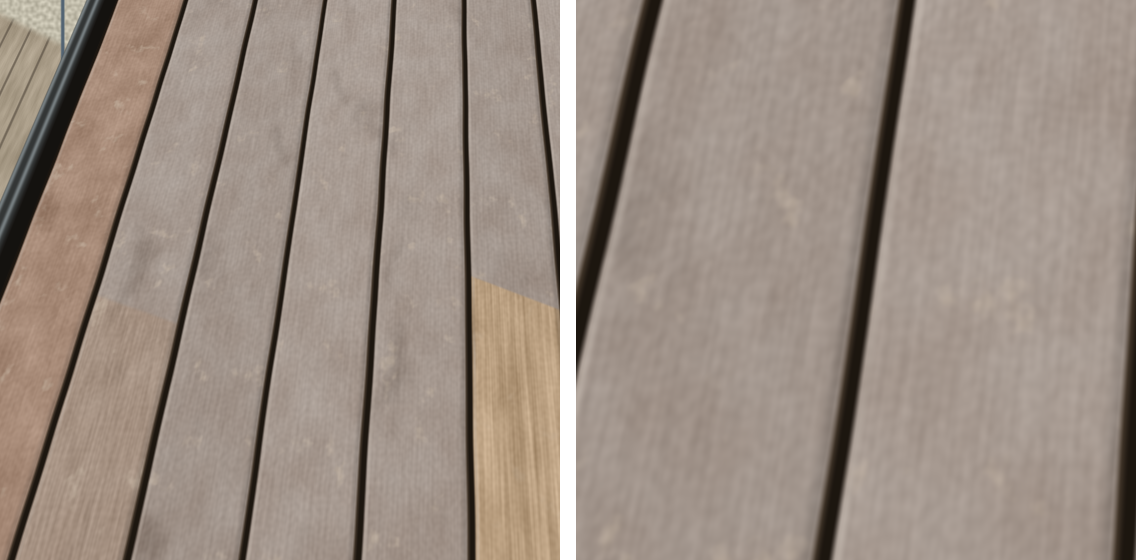
Left: the whole. Right: its middle third, enlarged.
A Shadertoy shader for this texture:

```glsl
// Weathered timber decking seen in perspective: straight boards fan out toward
// the viewer, split by dark gaps, with a metal rail and glass at the upper left.
// Board space is (u, v): u counts boards across, v runs along their length.

float hash(float n) { return fract(sin(n * 91.345 + 4.7) * 4375.85); }

vec2 gradient(vec2 cell) {
    float a = 6.2832 * fract(sin(dot(cell, vec2(127.1, 311.7))) * 4375.85);
    return vec2(cos(a), sin(a));
}

// Gradient noise, roughly -0.7 to 0.7
float noise(vec2 p) {
    vec2 i = floor(p), f = p - i;
    vec2 s = f * f * f * (f * (f * 6.0 - 15.0) + 10.0);
    vec2 e = vec2(0.0, 1.0);
    float low = mix(dot(gradient(i), f), dot(gradient(i + e.yx), f - e.yx), s.x);
    float high = mix(dot(gradient(i + e.xy), f - e.xy), dot(gradient(i + e.yy), f - e.yy), s.x);
    return mix(low, high, s.y);
}

float fbm(vec2 p) {
    float sum = 0.0, amp = 0.6;
    for (int i = 0; i < 4; i++) {
        sum += amp * noise(p);
        p = mat2(1.6, 1.2, -1.2, 1.6) * p + 5.3;
        amp *= 0.55;
    }
    return sum;
}

// Coverage of a soft line of given half width
float line(float d, float halfWidth, float blur) {
    return 1.0 - smoothstep(halfWidth - blur, halfWidth + blur, abs(d));
}

vec3 wood(vec2 uv, float u, float v, float id, float blur) {
    vec2 q = vec2(u, v) + 17.0 * hash(id);
    float mottle = fbm(q * vec2(2.2, 2.6));
    float fibre = noise(q * vec2(34.0, 3.5));
    float speck = noise(q * vec2(24.0, 30.0));

    // Grey weathered surface, slightly browner toward the viewer
    vec3 col = mix(vec3(0.60, 0.54, 0.50), vec3(0.68, 0.64, 0.61), 0.35 + 0.3 * uv.y + 0.7 * mottle);
    col += 0.03 * (hash(id + 3.0) - 0.5);

    // Reddish board beside the rail
    float ruddy = line(id + 1.0, 0.5, 0.1);
    col = mix(col, vec3(0.66, 0.52, 0.43) + 0.14 * mottle, 0.7 * ruddy);

    // Slanted butt joints: a fresh tan length on board 4, a faint warm one on board 0
    float tanJoint = 0.505 - 0.38 * (uv.x - 0.846) - uv.y;
    float warmJoint = 0.47 - 0.35 * (uv.x - 0.18) - uv.y;
    float fresh = step(3.5, id) * step(id, 4.5) * smoothstep(-0.003, 0.003, tanJoint);
    float warm = line(id, 0.5, 0.1) * smoothstep(-0.005, 0.005, warmJoint);
    float streak = noise(q * vec2(15.0, 0.7)) + 0.6 * noise(q * vec2(38.0, 1.6));
    col = mix(col, vec3(0.73, 0.62, 0.49) + 0.13 * streak + 0.06 * mottle, 0.9 * fresh);
    col = mix(col, vec3(0.66, 0.56, 0.48) + 0.06 * fibre, 0.55 * warm);

    // Pale scuffs and dark stains
    float scuff = smoothstep(0.2, 0.48, fbm(q * vec2(3.5, 4.5) + 31.0));
    float stain = smoothstep(0.15, 0.5, fbm(q * vec2(1.4, 1.1) + 57.0));
    col = mix(col, vec3(0.78, 0.72, 0.65), 0.5 * scuff * (1.0 - 0.6 * fresh));
    col -= 0.07 * stain;
    return col + 0.035 * fibre + 0.035 * speck;
}

// Metal rail and the pale terrace seen through the glass, for u below -1
vec3 railAndGlass(vec2 uv, float u, float v, float blur) {
    float plank = u * 3.2;
    vec3 col = vec3(0.66, 0.61, 0.53) + 0.14 * fbm(vec2(u * 9.0, v * 2.0));
    col = mix(col, vec3(0.36, 0.32, 0.27), 0.7 * line(fract(plank) - 0.5, 0.05, 0.04));

    // Rough light wall behind the planks
    float wall = smoothstep(-0.01, 0.01, uv.y - 0.96 + 0.5 * (uv.x - 0.03));
    col = mix(col, vec3(0.76, 0.74, 0.67) + 0.16 * noise(uv * 130.0), wall);

    // Upright glass edge
    float post = line(uv.x - 0.112, 0.003, 0.002) * smoothstep(0.82, 0.84, uv.y);
    col = mix(col, vec3(0.32, 0.39, 0.45), post);

    // Rail with lengthwise ridges and a black seal next to the deck
    float ridge = 0.5 + 0.5 * sin(u * 48.0);
    vec3 rail = mix(vec3(0.20, 0.21, 0.21), vec3(0.46, 0.49, 0.50), ridge * ridge);
    rail = mix(rail, vec3(0.08, 0.07, 0.06), smoothstep(-1.24, -1.16, u));
    return mix(col, rail, smoothstep(-1.43 - blur, -1.43 + blur, u));
}

void mainImage(out vec4 fragColor, in vec2 fragCoord) {
    vec2 uv = fragCoord / iResolution.xy;

    // Perspective: board pitch shrinks linearly toward the top
    float pitch = mix(0.2057, 0.124, uv.y);
    float u = (uv.x - mix(0.0195, 0.332, uv.y)) / pitch;
    float v = 1.5 / pitch;
    float blur = max(0.014, 1.0 / (iResolution.x * pitch));

    vec3 col = wood(uv, u, v, floor(u), blur);

    // Gaps waver a little and differ in width; their right lip catches light
    float gapId = round(u);
    float d = u - gapId + 0.012 * noise(vec2(v * 1.7, gapId * 7.3));
    float halfWidth = 0.029 + 0.01 * hash(gapId + 8.0);
    float lip = line(d - halfWidth - 0.022, 0.012, blur);
    col = mix(col, vec3(0.80, 0.76, 0.72), lip * (0.3 + 0.3 * noise(vec2(v * 3.0, gapId))));
    col *= 1.0 - 0.14 * line(d + halfWidth + 0.02, 0.02, 0.03);
    vec3 gapColor = mix(vec3(0.11, 0.085, 0.06), vec3(0.27, 0.22, 0.17), smoothstep(0.0, halfWidth, -d));
    col = mix(col, gapColor, line(d, halfWidth, blur));

    col = mix(railAndGlass(uv, u, v, blur), col, smoothstep(-1.0 - blur, -1.0 + blur, u));
    fragColor = vec4(clamp(col, 0.0, 1.0), 1.0);
}
```
